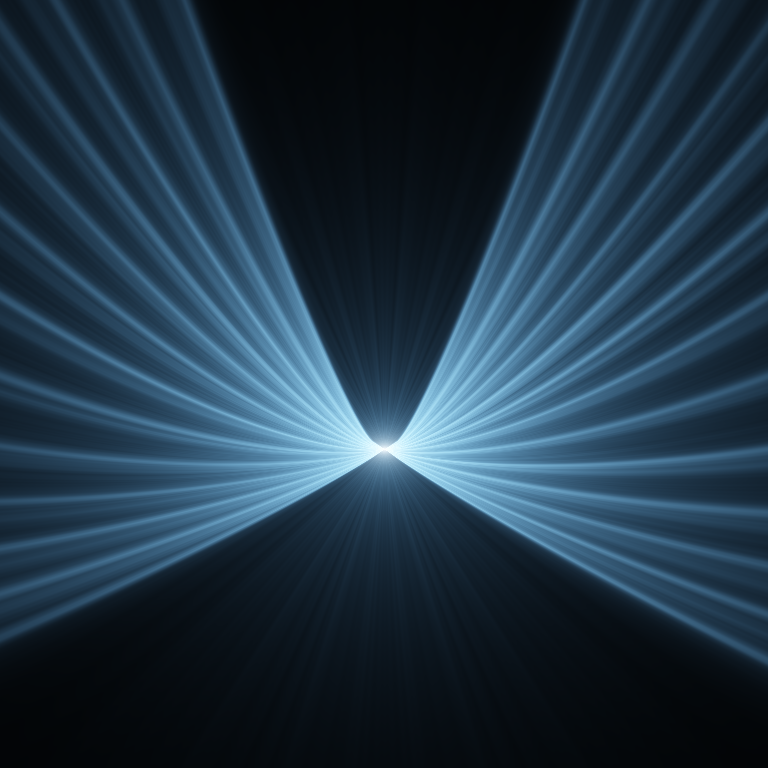
A WebGL 1 fragment shader for this background:

```glsl
precision highp float;
// Two mirrored fans of curved blue light streaks bursting from a bright focus.

uniform vec2 u_resolution;

float hash(float n) {
    return fract(sin(n * 127.1) * 43758.5);
}

// One-dimensional gradient noise, roughly -0.5 to 0.5
float gradientNoise(float x) {
    float cell = floor(x);
    float f = x - cell;
    float left = (hash(cell) * 2.0 - 1.0) * f;
    float right = (hash(cell + 1.0) * 2.0 - 1.0) * (f - 1.0);
    return mix(left, right, f * f * f * (f * (f * 6.0 - 15.0) + 10.0));
}

// Undo the upward bend, so that every streak has a constant angle in degrees
float straighten(float angle, float radius, float side) {
    float offset = (angle - 24.0) / 45.0;
    float bend = 10.5 * exp(-offset * offset);
    float straight = angle - bend * log(max(radius, 0.02) / 0.5);
    float lowered = 2.8 * (1.0 - smoothstep(-25.0, 10.0, straight));
    return straight + lowered * step(0.0, side);
}

// Uneven spacing gathers the streaks into bundles
float streakAngle(float i) {
    return -26.4 + 7.6 * i - 4.0 * sin(i * 0.5236)
        + 1.8 * cos((i - 6.0) * 0.8) * smoothstep(2.0, 6.0, i);
}

float streaks(float angle, float radius, float side) {
    float coreWidth = 0.65 + 0.04 / max(radius, 0.02);
    float light = 0.0;
    for (int k = 0; k < 13; k++) {
        float i = float(k);
        float d = angle - streakAngle(i);
        float core = exp(-d * d / (coreWidth * coreWidth));
        float halo = exp(-abs(d) / (d > 0.0 ? 1.4 : 2.4));
        // A fainter companion runs beside each streak
        float e = d + 1.7 + 1.2 * hash(i + 20.0 + 7.0 * side);
        float companion = exp(-e * e / (coreWidth * coreWidth * 1.8));
        companion *= smoothstep(0.0, 1.0, i);
        float strength = 0.75 + 0.4 * hash(i + 3.0 * side + 9.0);
        light += strength * (0.5 * core + 0.4 * halo + 0.25 * companion);
    }
    return light;
}

void main() {
    vec2 p = gl_FragCoord.xy / u_resolution - vec2(0.501, 0.415);
    float radius = length(p);
    float side = p.x < 0.0 ? -1.0 : 1.0;
    float rawAngle = degrees(atan(p.y, abs(p.x) + 0.00001));
    float angle = straighten(rawAngle, radius, side);

    // Soft glow around the focus, with faint straight rays
    float rays = gradientNoise(rawAngle * 0.28) + 0.5 * gradientNoise(rawAngle * 0.7 + 40.0);
    float light = 0.5 * exp(-radius * 5.5) * (1.0 + 0.45 * rays);
    light += 0.9 * exp(-radius * 30.0);

    // Haze filling each fan, broken into fine strands
    float fan = smoothstep(-28.0, -25.5, angle) * (1.0 - smoothstep(64.0, 66.5, angle));
    float strands = gradientNoise(angle * 0.9 + side * 31.0)
        + 0.6 * gradientNoise(angle * 2.3 + radius * 2.0);
    float haze = 2.2 * exp(-radius * 9.0) + 0.22 * exp(-radius * 1.6);
    light += fan * haze * (1.0 + 0.35 * strands);

    // Curved streaks, dimming outward
    float fade = 1.4 * exp(-radius * 2.1);
    light += fade * streaks(angle, radius, side) * (1.0 + 0.2 * strands);

    // Blue exposure curve and the white focus
    vec3 color = 1.0 - exp(-light * vec3(0.38, 0.70, 1.0));
    float flare = exp(-length(p * vec2(0.8, 1.3)) * 65.0);
    color += (1.0 - color) * flare;
    color += vec3(0.004, 0.008, 0.011);
    gl_FragColor = vec4(color, 1.0);
}
```
